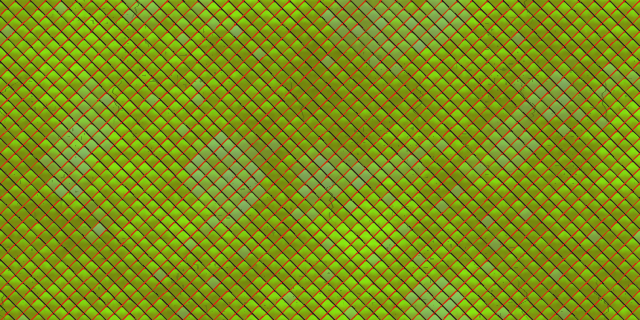
A Shadertoy shader for this pattern:

```glsl
// Overlapping green scales on a staggered diamond lattice, with eased crowns.
// Red rims climb to the right, dark grooves fall to the right; noise adds
// pale weathered patches, specks and a few thin cracks.

const vec2 REPEATS = vec2(42.0, 21.0);   // scales across and down
const vec3 OLIVE = vec3(0.51, 0.58, 0.06);
const vec3 GREEN = vec3(0.49, 0.83, 0.06);
const vec3 RIM_RED = vec3(0.82, 0.18, 0.08);
const vec3 AMBER = vec3(0.65, 0.44, 0.06);
const vec3 GROOVE = vec3(0.17, 0.13, 0.12);
const vec3 SHADOW = vec3(0.31, 0.38, 0.12);
const vec3 PALE = vec3(0.50, 0.68, 0.46);

float hash(vec2 p) {
    vec3 q = fract(p.xyx * vec3(0.1031, 0.1030, 0.0973));
    q += dot(q, q.yzx + 33.33);
    return fract((q.x + q.y) * q.z);
}

float noise(vec2 p) {
    vec2 i = floor(p), f = fract(p);
    f = f * f * (3.0 - 2.0 * f);
    return mix(mix(hash(i), hash(i + vec2(1, 0)), f.x),
               mix(hash(i + vec2(0, 1)), hash(i + vec2(1, 1)), f.x), f.y);
}

float fbm(vec2 p) {
    float sum = 0.0, gain = 0.5;
    for (int i = 0; i < 4; i++) {
        sum += gain * noise(p);
        p = p * 2.03 + 17.0;
        gain *= 0.5;
    }
    return sum / 0.9375;
}

// Smooth minimum, used to ease the crown of a scale
float softMin(float a, float b, float k) {
    float h = max(k - abs(a - b), 0.0) / k;
    return min(a, b) - 0.25 * h * h * k;
}

// Coverage of a band from zero up to the given width
float band(float d, float width, float blur) {
    return 1.0 - smoothstep(width - blur, width + blur, d);
}

// One wandering, tapered crack in some cells of a coarse grid
float crack(vec2 p, float blur) {
    vec2 cell = floor(p), f = fract(p) - 0.5;
    float seed = hash(cell + 41.0);
    float wander = (fbm(vec2(p.y * 7.0, seed * 50.0)) - 0.5) * 0.35;
    float slant = (hash(cell + 9.0) - 0.5) * 0.7;
    float x = abs(f.x - (seed - 0.5) * 0.4 - slant * f.y - wander);
    float taper = 1.0 - smoothstep(0.08, 0.28, abs(f.y));
    return band(x, 0.005, blur) * taper * step(0.5, hash(cell + 5.0));
}

// Smooth face: olive at its foot, green at its crown, with worn variation
vec3 scaleFace(vec2 cell, vec2 f, vec2 uv) {
    float height = 0.5 * (f.x + f.y);
    float tone = hash(cell) - 0.5;
    float mottling = fbm(uv * 60.0) - 0.5;
    float broad = fbm(uv * 3.5 + 3.0) - 0.5;
    float lift = height + 0.20 * tone + 0.15 * mottling + 0.55 * broad;
    vec3 col = mix(OLIVE, GREEN, smoothstep(0.25, 0.76, lift));
    col *= 1.0 + 0.08 * tone + 0.08 * mottling + 0.28 * broad;

    // Clustered bleaching plus rare single pale scales
    vec2 centre = vec2(cell.x - cell.y, cell.x + cell.y) * 0.5;
    float cluster = smoothstep(0.62, 0.70, fbm(centre * 0.21 + 8.0));
    float single = step(0.97, hash(cell + 71.0)) * 0.65;
    float bleach = max(cluster * (0.3 + 0.7 * hash(cell + 23.0)), single);
    return mix(col, PALE * (0.90 + 0.25 * height), bleach * 0.75);
}

void mainImage(out vec4 fragColor, in vec2 fragCoord) {
    vec2 uv = fragCoord / iResolution.y;
    vec2 p = fragCoord / iResolution.xy * REPEATS;
    float blur = 0.8 * REPEATS.y / iResolution.y;

    // Slight wobble keeps the rims from looking ruled
    p += 0.035 * (vec2(noise(uv * 30.0), noise(uv * 30.0 + 60.0)) - 0.5);

    // Diamond axes: x reaches the upper right edge, y the upper left edge
    vec2 lattice = vec2(p.x + p.y, p.y - p.x);
    vec2 cell = floor(lattice), f = fract(lattice);
    vec2 edge = 1.0 - f;
    vec3 col = scaleFace(cell, f, uv);

    // Thin shade beside the neighbouring scales
    col = mix(col, SHADOW, 0.75 * band(f.x, 0.05, 0.05));
    col = mix(col, AMBER, 0.50 * band(f.y, 0.04, 0.05));

    // Eased border, red on the left side and dark on the right
    float border = softMin(edge.x, edge.y, 0.22);
    float rough = noise(uv * 90.0 + 12.0);
    float leftSide = smoothstep(-blur, blur, edge.x - edge.y);
    float width = mix(0.075, 0.09, leftSide) + 0.03 * (rough - 0.5);
    vec3 rim = mix(GROOVE, RIM_RED, leftSide);
    vec3 fringe = mix(SHADOW, AMBER, leftSide);
    col = mix(col, fringe, 0.6 * band(border, width + 0.03, blur));
    col = mix(col, rim, band(border, width, blur));

    // Broken red glints beside the dark grooves
    float glint = (1.0 - leftSide) * smoothstep(0.55, 0.8, rough);
    col = mix(col, RIM_RED, 0.5 * glint * band(abs(border - width), 0.025, blur));

    // Cracks and dark specks
    float crackBlur = 3.2 * 0.8 / iResolution.y;
    col = mix(col, SHADOW * 0.8, 0.65 * crack(uv * 3.2 + 0.3, crackBlur));
    float speck = smoothstep(0.86, 0.95, noise(uv * 110.0 + 31.0));
    col = mix(col, SHADOW, 0.5 * speck * smoothstep(0.45, 0.65, fbm(uv * 9.0)));

    fragColor = vec4(clamp(col, 0.0, 1.0), 1.0);
}
```
